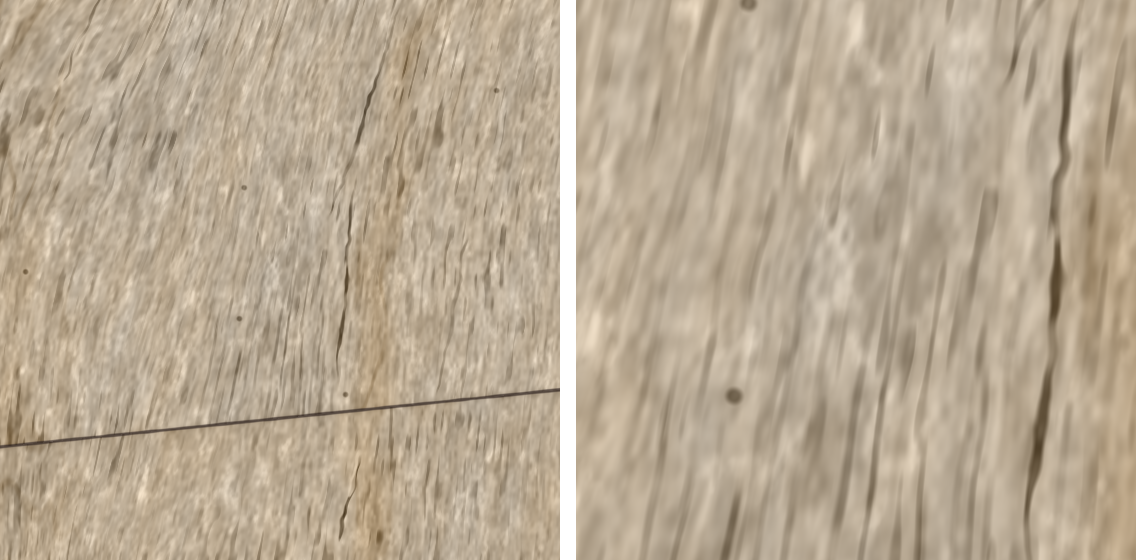
Left, the full canvas; right, a detail of the centre.
Reproduce this texture procedurally as a WebGL 1 fragment shader.

```glsl
precision highp float;
// Two weathered oak planks meeting at a thin, slightly tilted dark seam.
// Noise stretched along a bent grain gives pores, flecks and ring veins;
// tapered segments add the long cracks, and sparse cells add the pits.
uniform vec2 u_resolution;

#define BASE vec3(0.728, 0.672, 0.592)
#define WARM vec3(-0.030, -0.062, -0.105)
#define SEAM_COLOR vec3(0.30, 0.25, 0.22)
#define SEAM_START 0.202
#define SEAM_SLOPE 0.102
#define SEAM_HALF 0.0026
#define GRAIN_CONTRAST 0.19
#define PORE_DEPTH 0.20
#define FLECK_CONTRAST 0.12
#define GRIT_CONTRAST 0.15
#define VEIN_DEPTH 0.085
#define CRACK_DEPTH 0.34

float hash(vec2 p) {
  vec3 q = fract(vec3(p.xyx) * 0.1031);
  q += dot(q, q.yzx + 33.33);
  return fract((q.x + q.y) * q.z);
}

float noise(vec2 p) {
  vec2 i = floor(p), f = fract(p);
  f = f * f * (3.0 - 2.0 * f);
  return mix(mix(hash(i), hash(i + vec2(1, 0)), f.x),
             mix(hash(i + vec2(0, 1)), hash(i + vec2(1, 1)), f.x), f.y);
}

float fbm(vec2 p) {
  float sum = 0.0, amp = 0.53;
  for (int i = 0; i < 4; i++) {
    sum += amp * noise(p);
    p = p * 2.03 + 17.3;
    amp *= 0.5;
  }
  return sum;
}

float bump(float x, float center, float width) {
  float d = (x - center) / width;
  return exp(-d * d);
}

// Bends upright grain: more lean at the left and top, upright low down.
vec2 grainSpace(vec2 p) {
  float lean = 0.09 * p.y + 0.15 * bump(p.x, 0.27, 0.22) * (p.y - 0.4);
  float top = max(p.y - 0.5, 0.0);
  float wander = 0.014 * (noise(p * vec2(7.0, 5.0)) - 0.5);
  wander += 0.004 * (noise(p * vec2(30.0, 24.0)) - 0.5);
  return vec2(p.x - lean - 0.2 * top * top + wander, p.y);
}

// Ragged, broken segment that tapers towards both ends.
float crack(vec2 p, vec2 a, vec2 b, float width) {
  p.x += 0.010 * (noise(p * vec2(6.0, 22.0)) - 0.5) + 0.004 * (noise(p * 70.0) - 0.5);
  vec2 ab = b - a;
  float t = clamp(dot(p - a, ab) / dot(ab, ab), 0.0, 1.0);
  float d = length(p - a - ab * t);
  float w = width * sqrt(4.0 * t * (1.0 - t)) * (0.3 + 1.1 * noise(p * 38.0));
  float strength = 0.4 + 0.6 * smoothstep(0.25, 0.6, noise(p * vec2(8.0, 26.0) + 4.0));
  return strength * (1.0 - smoothstep(w * 0.4, w + 0.0018, d)) * smoothstep(0.0, 0.06, t * (1.0 - t));
}

// Small dark pits in a few cells of a jittered grid.
float pits(vec2 p) {
  vec2 cell = floor(p * 11.0);
  vec2 center = 0.2 + 0.6 * vec2(hash(cell + 5.1), hash(cell + 9.7));
  float d = length(fract(p * 11.0) - center);
  return step(0.97, hash(cell + 2.3)) * (1.0 - smoothstep(0.025, 0.075, d));
}

void main() {
  vec2 p = gl_FragCoord.xy / u_resolution;
  float px = 1.0 / u_resolution.y;
  float seamDist = (p.y - SEAM_START - SEAM_SLOPE * p.x) * 0.995;
  float lower = step(seamDist, 0.0);
  vec2 g = grainSpace(p) + lower * vec2(0.0, 7.0);

  // Broad tone and warm stained bands
  float broad = fbm(g * vec2(7.0, 2.5) + 3.0) - 0.5;
  float bandX = 0.662 + 0.22 * max(p.y - 0.55, 0.0);
  float band = bump(p.x, bandX, 0.04) * (0.35 + 0.9 * noise(g * vec2(25.0, 7.0)));
  float leftStain = 1.0 - smoothstep(0.03, 0.2, p.x);
  float warm = 0.10 + 0.9 * broad + 0.6 * band + 0.3 * leftStain + 0.12 * lower;
  warm += 0.8 * (fbm(g * vec2(32.0, 10.0) + 40.0) - 0.5);

  // Fibres, pale worn flecks and fine grit
  float fibre = 0.55 * noise(g * vec2(115.0, 17.0)) + 0.45 * noise(g * vec2(210.0, 42.0) + 8.0);
  float fleck = fbm(g * vec2(52.0, 26.0) + 60.0);
  float grit = noise(g * vec2(190.0, 95.0) + 90.0);
  float tone = 0.10 * broad + GRAIN_CONTRAST * (fibre - 0.5) + FLECK_CONTRAST * (fleck - 0.5);
  tone += 0.06 * smoothstep(0.62, 0.82, fleck) + GRIT_CONTRAST * (grit - 0.5) * (0.4 + 0.6 * fleck);

  // Dark pores: short thin dashes, and ruled grooves low in the middle
  float comb = bump(p.x, 0.47, 0.15) * bump(p.y, 0.36, 0.14) * (1.0 - lower);
  float patchy = smoothstep(0.3, 0.7, fbm(g * vec2(6.0, 5.0) + 25.0));
  float dash = smoothstep(0.64, 0.9, noise(g * vec2(160.0, 24.0) + 31.0));
  float phase = g.x * 52.0 + 0.9 * noise(g * vec2(30.0, 3.0) + 15.0);
  float groove = 1.0 - smoothstep(0.04, 0.2, abs(fract(phase) - 0.5));
  groove *= smoothstep(0.2, 0.7, noise(vec2(floor(phase) * 3.7, g.y * 15.0)));
  tone -= PORE_DEPTH * (dash * (0.25 + 0.7 * patchy) * (1.0 - 0.4 * comb) + 0.9 * groove * comb);

  // Growth-ring veins follow contours of stretched noise
  float rings = abs(fract(7.0 * fbm(g * vec2(6.0, 1.5) + 11.0)) - 0.5);
  float vein = 1.0 - smoothstep(0.02, 0.13, rings);
  vein *= 0.12 + 0.65 * leftStain + 0.7 * band;
  tone -= VEIN_DEPTH * vein;
  warm += 0.3 * vein;

  // Cracks, a pale chipped edge and pits
  float split = crack(p, vec2(0.59, 0.61), vec2(0.715, 0.99), 0.0036);
  split = max(split, crack(p, vec2(0.604, 0.32), vec2(0.633, 0.67), 0.0034));
  split = max(split, crack(p, vec2(0.605, 0.03), vec2(0.648, 0.19), 0.0045));
  split = max(split, 0.6 * crack(p, vec2(0.11, 0.85), vec2(0.185, 1.02), 0.003));
  split = max(split, 0.4 * crack(p, vec2(0.78, 0.29), vec2(0.835, 0.58), 0.004));
  float chip = crack(p, vec2(0.625, 0.11), vec2(0.645, 0.20), 0.007);
  chip = max(chip, 0.5 * crack(p, vec2(0.622, 0.48), vec2(0.643, 0.69), 0.006));
  tone += 0.13 * chip - CRACK_DEPTH * max(split * (1.0 - 0.6 * chip), 0.8 * pits(p));

  // Seam with a worn edge on either side
  vec3 color = BASE + 0.02 + tone + WARM * clamp(warm, -0.3, 1.1);
  color -= 0.05 * bump(seamDist, 0.0, 0.007);
  float seamWidth = SEAM_HALF * (0.8 + 0.4 * noise(p * 45.0));
  float seam = 1.0 - smoothstep(seamWidth - px, seamWidth + px, abs(seamDist));
  color = mix(color, SEAM_COLOR + 0.3 * tone, 0.9 * seam);
  gl_FragColor = vec4(clamp(color, 0.0, 1.0), 1.0);
}
```
